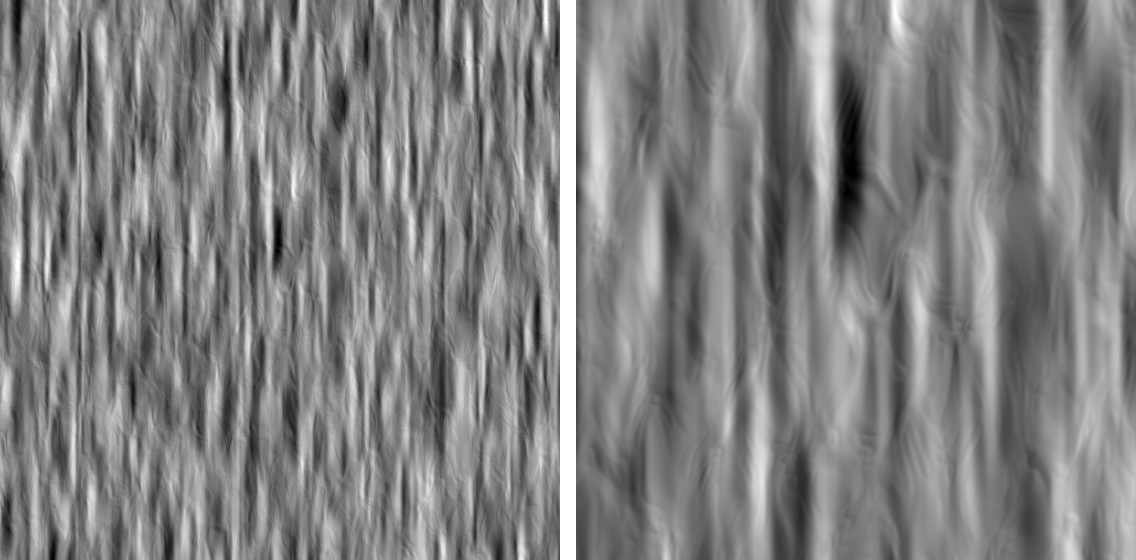
Left: the whole. Right: its middle third, enlarged.
Give the GLSL for this texture, as a Shadertoy shader.

```glsl
const float BASE_GREY = 0.505;
const vec2 PATCH_GRID = vec2(20.0, 9.0);     // cells per canvas: columns, rows
const vec2 WIDE_GRID = vec2(42.0, 9.0);
const vec2 MEDIUM_GRID = vec2(72.0, 9.0);
const vec2 THIN_GRID = vec2(135.0, 13.0);
const vec2 WISP_GRID = vec2(105.0, 48.0);
const float PATCH_GAIN = 0.04;
const float WIDE_GAIN = 0.12;
const float MEDIUM_GAIN = 0.22;
const float THIN_GAIN = 0.13;
const float WISP_GAIN = 0.12;
const float WISP_CURL = 1.0;
const float RELIEF = 0.5;                    // share of the next column taken away
const float WIDTH_JITTER = 0.006;
const float SWAY = 0.0016;

float hash(vec2 p) {
    return fract(sin(dot(p, vec2(127.1, 311.7))) * 43758.545);
}

// Smooth value noise in -1..1
float noise(vec2 p) {
    vec2 cell = floor(p);
    vec2 f = fract(p);
    f = f * f * (3.0 - 2.0 * f);
    float low = mix(hash(cell), hash(cell + vec2(1, 0)), f.x);
    float high = mix(hash(cell + vec2(0, 1)), hash(cell + vec2(1, 1)), f.x);
    return 2.0 * mix(low, high, f.y) - 1.0;
}

// One column of grain, shifted by its own random amount
float column(float id, float y, float seed) {
    y += 17.0 * hash(vec2(id, seed));
    float row = floor(y);
    float blend = smoothstep(0.2, 0.8, y - row);
    float lower = hash(vec2(id + seed, row));
    float upper = hash(vec2(id + seed, row + 1.0));
    return 2.0 * mix(lower, upper, blend) - 1.0;
}

// Vertical streaks: neighbouring columns with staggered ends
float streaks(vec2 p, float seed) {
    float id = floor(p.x);
    float side = smoothstep(0.08, 0.92, p.x - id);
    return mix(column(id, p.y, seed), column(id + 1.0, p.y, seed), side);
}

// Streaks lit from one side, so a bright flank borders a dark one
float reliefStreaks(vec2 p, float seed) {
    return streaks(p, seed) - RELIEF * streaks(p + vec2(1, 0), seed);
}

// Fine, slightly curled fibres lit from one side
float wispHeight(vec2 p) {
    vec2 q = p * WISP_GRID;
    vec2 curl = vec2(noise(q * 0.5 + 31.0), noise(q * 0.5 + 67.0));
    q += WISP_CURL * curl;
    return noise(q) + 0.4 * abs(noise(q * 1.8 + 13.0));
}

float wisps(vec2 p) {
    return wispHeight(p) - wispHeight(p + vec2(0.0025, 0.0015));
}

void mainImage(out vec4 fragColor, in vec2 fragCoord) {
    vec2 uv = fragCoord / iResolution.xy;

    // Uneven streak widths and a slight sway
    vec2 p = uv;
    p.x += WIDTH_JITTER * noise(vec2(uv.x * 31.0, 5.0));
    p.x += SWAY * noise(uv * vec2(25.0, 14.0) + 40.0);

    float grey = BASE_GREY;
    grey += PATCH_GAIN * noise(p * PATCH_GRID + 90.0);
    grey += WIDE_GAIN * streaks(p * WIDE_GRID, 11.0);
    grey += MEDIUM_GAIN * reliefStreaks(p * MEDIUM_GRID, 203.0);
    grey += THIN_GAIN * streaks(p * THIN_GRID, 407.0);
    grey += WISP_GAIN * wisps(uv);

    fragColor = vec4(vec3(clamp(grey, 0.0, 1.0)), 1.0);
}
```
